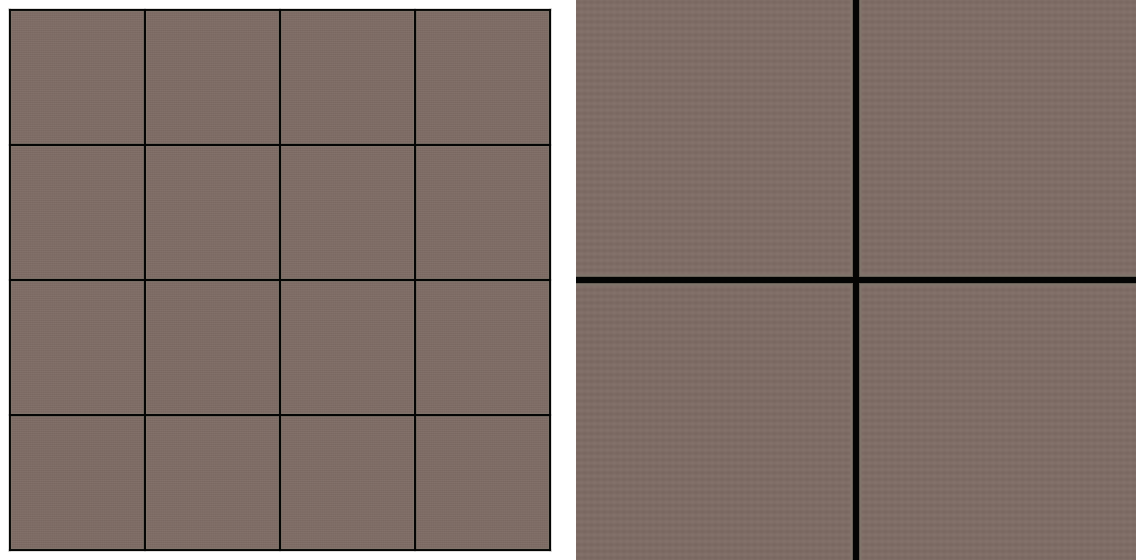
Left: the whole. Right: its middle third, enlarged.
A Shadertoy shader for this pattern:

```glsl
// Four by four square tiles in thin black joints, framed by a white margin.
// Joints come from the distance to the nearest grid line; each tile carries
// fine horizontal ribs, a fainter vertical weave and a pale rim at its edge.

#define TILES 4.0
#define MARGIN 0.0176
#define JOINT_WIDTH 0.0038
#define RIM_WIDTH 0.0014
#define RIBS_PER_TILE 62.0
#define RIB_DEPTH 0.014
#define WEAVE_DEPTH 0.006
#define TONE_VARIATION 0.004
#define CLAY vec3(0.495, 0.425, 0.398)
#define RIM vec3(0.500, 0.460, 0.420)
#define JOINT vec3(0.015, 0.018, 0.015)
#define PAPER vec3(1.0)

float hash21(vec2 p) {
    vec3 q = fract(p.xyx * 0.1031);
    q += dot(q, q.yzx + 33.33);
    return fract((q.x + q.y) * q.z);
}

// Coverage of the region where distance d is negative
float cover(float d, float pixel) {
    return clamp(0.5 - d / pixel, 0.0, 1.0);
}

void mainImage(out vec4 fragColor, in vec2 fragCoord) {
    float side = min(iResolution.x, iResolution.y);
    float pixel = 1.0 / side;
    vec2 uv = (fragCoord - 0.5 * iResolution.xy) / side + 0.5;

    // Grid coordinates and distance to the nearest joint centre
    float pitch = (1.0 - 2.0 * MARGIN) / TILES;
    vec2 grid = (uv - MARGIN) / pitch;
    vec2 nearest = clamp(floor(grid + 0.5), 0.0, TILES);
    vec2 toLine = abs(grid - nearest) * pitch;
    float joint = min(toLine.x, toLine.y) - 0.5 * JOINT_WIDTH;

    // Ribbed clay, with the relief fading out when too fine to resolve
    float cyclesPerPixel = RIBS_PER_TILE * pixel / pitch;
    float relief = 1.0 - smoothstep(0.55, 1.0, cyclesPerPixel);
    vec2 wave = cos(6.28319 * RIBS_PER_TILE * grid) * relief;
    float tone = RIB_DEPTH * wave.y + WEAVE_DEPTH * wave.x;
    tone += TONE_VARIATION * (hash21(floor(grid)) - 0.5);
    vec3 color = CLAY + tone;

    // Pale rim, then dark joint
    color = mix(color, RIM, cover(joint - RIM_WIDTH, pixel));
    color = mix(color, JOINT, cover(joint, pixel));

    // White margin outside the frame
    vec2 fromCentre = abs(uv - 0.5);
    float frame = max(fromCentre.x, fromCentre.y) - (0.5 - MARGIN + 0.5 * JOINT_WIDTH);
    color = mix(PAPER, color, cover(frame, pixel));

    fragColor = vec4(color, 1.0);
}
```
